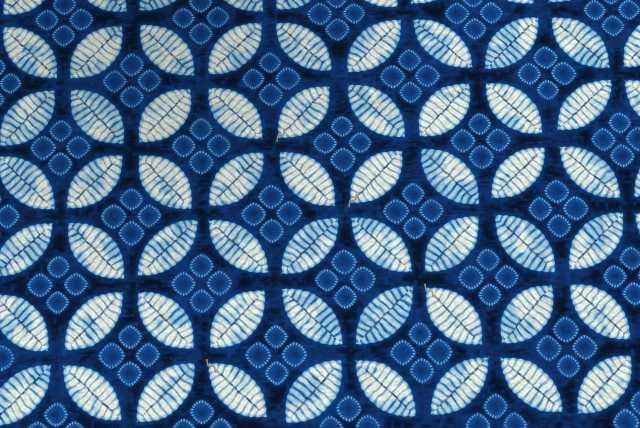
Give the GLSL for this pattern, as a Shadertoy shader.

```glsl
// Indigo tie-dyed cloth: pale ribbed leaves alternate their diagonal on a slightly
// skewed grid, so they ring every second corner, where four dashed petals sit.
// Leaves and petals are distance functions; noise supplies dye bleed and wear.

const vec2 CENTER = vec2(0.72, 0.502);      // grid anchor, in canvas heights
const vec2 PITCH = vec2(0.166, 0.160);      // leaf spacing, in canvas heights
const vec2 ANCHOR_CELL = vec2(4.0, 2.52);   // grid coordinate at the anchor
const float TILT = 0.018;                   // rise of the rows to the right
const float LEAF_LENGTH = 0.545;            // half sizes, in cells
const float LEAF_WIDTH = 0.265;
const float RIB_PITCH = 0.088;
const float PETAL_OFFSET = 0.25;
const float PETAL_RADIUS = 0.172;
const float PETAL_DASHES = 22.0;
const float THREAD_CHANCE = 0.1;

const vec3 INK = vec3(0.035, 0.065, 0.14);
const vec3 NAVY = vec3(0.06, 0.17, 0.36);
const vec3 BLUE = vec3(0.06, 0.28, 0.56);
const vec3 SKY = vec3(0.25, 0.52, 0.74);
const vec3 PALE = vec3(0.50, 0.73, 0.84);
const vec3 CREAM = vec3(0.90, 0.92, 0.86);
const vec3 TAN = vec3(0.68, 0.55, 0.42);
const float TAU = 6.2831853;

float hash(vec2 p) {
    vec3 q = fract(p.xyx * vec3(0.1031, 0.1030, 0.0973));
    q += dot(q, q.yzx + 33.33);
    return fract((q.x + q.y) * q.z);
}

float noise(vec2 p) {
    vec2 i = floor(p), f = fract(p);
    f = f * f * (3.0 - 2.0 * f);
    return mix(mix(hash(i), hash(i + vec2(1, 0)), f.x),
               mix(hash(i + vec2(0, 1)), hash(i + vec2(1, 1)), f.x), f.y);
}

float fbm(vec2 p) {
    float sum = 0.0, amp = 0.53;
    for (int i = 0; i < 4; i++) {
        sum += amp * noise(p);
        p = p * 2.1 + 17.3;
        amp *= 0.5;
    }
    return sum;
}

// Canvas to leaf grid, y down, with a slight growth towards the bottom.
vec2 gridCoord(vec2 p) {
    vec2 d = vec2(p.x - CENTER.x, CENTER.y - p.y);
    float row = (d.y + TILT * d.x) / PITCH.y;
    float col = (d.x - 0.004 * row) / (PITCH.x * (1.0 + 0.0125 * row));
    return ANCHOR_CELL + vec2(col, row - 0.0158 * row * row);
}

vec3 cloth(vec2 g) {
    float dye = fbm(g * 3.5 + 40.0) + 0.3 * (noise(g * vec2(9, 34)) - 0.5);
    vec3 col = mix(INK, NAVY, smoothstep(0.3, 0.72, dye));
    return mix(col, BLUE, 0.35 * smoothstep(0.6, 0.85, noise(g * 15.0)));
}

// Four rounded diamonds with a ring of radial resist dashes.
vec3 addPetals(vec3 col, vec2 g, float px) {
    vec2 id = floor(g);
    if (mod(id.x + id.y, 2.0) < 0.5) return col;
    vec2 q = g - id - 0.5 - 0.04 * (vec2(hash(id + 3.0), hash(id + 8.0)) - 0.5);
    vec2 dir = abs(q.x) > abs(q.y) ? vec2(sign(q.x), 0) : vec2(0, sign(q.y));
    vec2 c = q - dir * PETAL_OFFSET;
    float seed = hash(id * 4.0 + dir + 20.0);
    c += 0.012 * (vec2(noise(g * 8.0), noise(g * 8.0 + 50.0)) - 0.5);
    vec2 a = pow(abs(c) + 1e-4, vec2(1.5));
    float d = pow(a.x + a.y, 1.0 / 1.5) - PETAL_RADIUS * (0.93 + 0.14 * seed);
    float dash = 0.5 + 0.5 * cos(atan(c.y, c.x) * PETAL_DASHES + seed * TAU);
    float core = smoothstep(-0.02, -0.15, d);
    vec3 fill = mix(BLUE, NAVY, core * (0.4 + 0.5 * noise(g * 18.0)));
    fill = mix(fill, SKY, 0.22 * dash * (1.0 - core));
    col = mix(col, BLUE, 0.5 * exp(-25.0 * max(d, 0.0)));
    col = mix(col, fill, smoothstep(px, -px, d));
    float ring = smoothstep(0.018 + px, 0.004, abs(d + 0.022));
    return mix(col, mix(SKY, PALE, dash), ring * (0.3 + 0.65 * dash) * (0.6 + 0.4 * noise(g * 7.0)));
}

vec3 addLeaf(vec3 col, vec2 g, float px) {
    vec2 id = floor(g + 0.5);
    float seed = hash(id + 61.0), seed2 = hash(id + 97.0);
    vec2 q = g - id - 0.05 * (vec2(seed, seed2) - 0.5);
    if (mod(id.x + id.y, 2.0) > 0.5) q.y = -q.y;
    vec2 s = vec2(q.x + q.y, q.x - q.y) * 0.7071;    // along and across the leaf
    s += 0.1 * (seed2 - 0.5) * vec2(-s.y, s.x);

    // Ribs fan out from the spine; their ends scallop the outline.
    float wobble = noise(g * 9.0) - 0.5;
    float phase = s.x / (1.0 + 0.7 * abs(s.y)) / RIB_PITCH + 0.35 * wobble + (s.y > 0.0 ? seed : seed2);
    float rib = 0.5 + 0.5 * cos(TAU * phase);
    float len = LEAF_LENGTH * (0.96 + 0.07 * seed);
    float wid = LEAF_WIDTH * (0.92 + 0.15 * seed2);
    float t = abs(s.x) / len;
    float slope = 2.3 * wid / len * pow(t + 1e-4, 1.3);
    float d = (abs(s.y) - wid * (1.0 - pow(t + 1e-4, 2.3))) / sqrt(1.0 + slope * slope);
    d += 0.012 * wobble - 0.008 * rib;

    // Dye seeping between ribs, in blotches and along the rim.
    float stain = smoothstep(0.42, 0.78, fbm(g * 4.0 + 9.0) + 0.22 * (seed - 0.5));
    float gap = smoothstep(0.4, 0.02, rib) * (0.35 + 0.65 * noise(g * 13.0 + 5.0));
    vec3 fill = mix(CREAM, PALE, 0.7 * stain);
    fill = mix(fill, SKY, clamp(0.75 * gap + 0.5 * stain * (1.0 - rib), 0.0, 1.0));
    fill = mix(fill, BLUE, 0.75 * stain * gap);
    float rim = smoothstep(-0.055, 0.0, d);
    fill = mix(fill, mix(SKY, PALE, rib), 0.8 * rim);
    float spine = smoothstep(0.012 + px, 0.002, abs(s.y + 0.02 * wobble)) * smoothstep(0.85, 0.6, t);
    fill = mix(fill, NAVY, spine * (0.3 + 0.5 * noise(s * vec2(40, 4) + id)));

    col = mix(col, BLUE, 0.85 * exp(-22.0 * max(d, 0.0)));
    col = mix(col, fill, smoothstep(px, -px, d));

    // A loose thread end at the tip of a few leaves.
    vec2 e = s + vec2(len * 0.93, 0.02 * sin(s.x * 45.0));
    float thread = length(vec2(max(abs(e.x) - 0.1, 0.0), e.y)) - 0.013;
    return mix(col, TAN, step(seed, THREAD_CHANCE) * smoothstep(px, -px, thread));
}

void mainImage(out vec4 fragColor, in vec2 fragCoord) {
    vec2 p = fragCoord / iResolution.y;
    vec2 g = gridCoord(p);
    float px = 0.8 / (iResolution.y * PITCH.y);
    vec3 col = addLeaf(addPetals(cloth(g), g, px), g, px);
    // Woven grain and a darker top left corner.
    col *= 0.93 + 0.14 * noise(p * vec2(170, 230));
    col *= 1.0 - 0.18 * smoothstep(0.9, 0.0, length(p - vec2(0.3, 1.0)));
    fragColor = vec4(col, 1.0);
}
```
